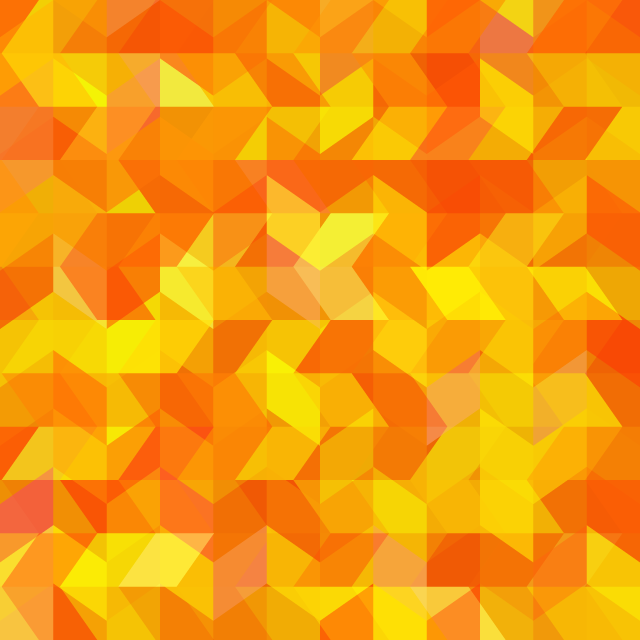
A Shadertoy shader for this background:

```glsl
// Amber mosaic: translucent parallelograms in vertical and horizontal chevron bands

// Three random values per shape, without sine
vec3 hash3(vec3 p) {
    p = fract(p * vec3(0.1031, 0.1030, 0.0973));
    p += dot(p, p.yxz + 33.33);
    return fract((p.xxy + p.yxx) * p.zyx);
}

// Red-orange to yellow, with a few paler, milky shapes
vec3 amber(vec3 h) {
    float milky = smoothstep(0.82, 1.0, h.z);
    return vec3(0.93 + 0.07 * h.y, 0.27 + 0.69 * h.x, 0.02 + 0.36 * milky);
}

// Index of the parallelogram in a band: zigzag edges mirror from band to band
vec2 chevronId(float along, float across, float offset) {
    float zigzag = 0.7 * abs(mod(across, 2.0) - 1.0);
    return vec2(floor(across), floor((along - zigzag - offset) / 1.094));
}

vec3 mosaic(vec2 p) {
    // Columns with slanted tops, rows with slanted sides
    vec3 columnHash = hash3(vec3(chevronId(p.y, p.x, 0.0) + 7.0, 3.0));
    vec3 rowHash = hash3(vec3(chevronId(p.x, p.y, 0.03) + 41.0, 19.0));

    // Each shape's own opacity decides which family dominates
    float rowShare = clamp(0.5 + 0.5 * (rowHash.y - columnHash.y), 0.2, 0.8);
    vec3 color = mix(amber(columnHash), amber(rowHash), rowShare);

    // Faint square tiles beneath
    float tile = hash3(vec3(floor(p) + 23.0, 11.0)).x;
    return color + vec3(0.01, 0.05, 0.0) * (tile - 0.5);
}

void mainImage(out vec4 fragColor, in vec2 fragCoord) {
    vec3 sum = vec3(0.0);
    // 4 x 4 samples per pixel smooth the edges
    for (int i = 0; i < 16; i++) {
        vec2 jitter = (vec2(i % 4, i / 4) + 0.5) / 4.0 - 0.5;
        vec2 p = 12.0 * (fragCoord + jitter) / iResolution.xy;
        sum += mosaic(vec2(p.x, 12.0 - p.y));
    }
    fragColor = vec4(clamp(sum / 16.0, 0.0, 1.0), 1.0);
}
```
